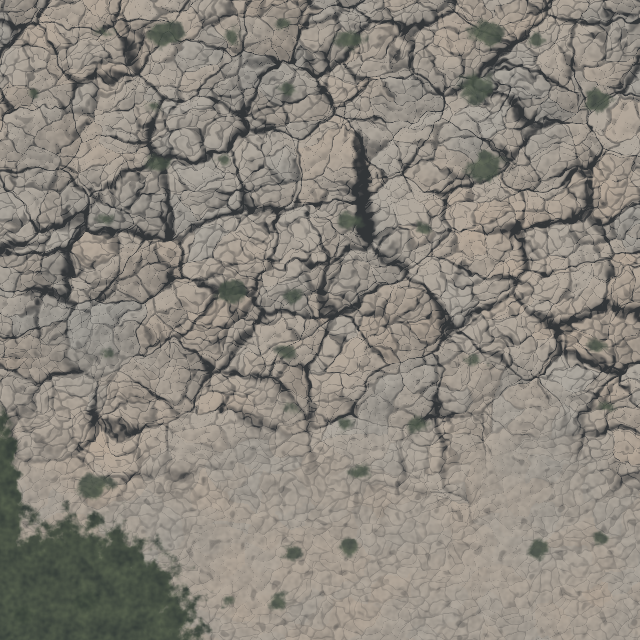
This texture is drawn by a three.js fragment shader. Its source:

```glsl
varying vec2 vUv;

const vec3 SHADOW_COLOR = vec3(0.20, 0.21, 0.22);
const vec3 STONE_COLOR = vec3(0.49, 0.47, 0.445);
const vec3 DUST_COLOR = vec3(0.69, 0.655, 0.61);
const vec3 WARM_SHIFT = vec3(0.035, 0.0, -0.025);
const vec3 LEAF_DARK = vec3(0.20, 0.235, 0.215);
const vec3 LEAF_LIGHT = vec3(0.36, 0.405, 0.31);
const vec2 SHADE_DIR = vec2(0.5, -0.86);
const vec2 FISSURE_LOW = vec2(0.575, 0.635);
const vec2 FISSURE_HIGH = vec2(0.56, 0.79);
const float BASE_TONE = 0.83;
const float BOULDER_SCALE = 9.0;
const float STONE_SCALE = 21.0;
const float RUBBLE_SCALE = 50.0;
const float GRIT_SCALE = 120.0;
const float SHRUB_SCALE = 10.0;
const float SHRUB_CHANCE = 0.42;

vec2 hash2(vec2 p) {
  vec3 q = fract(p.xyx * vec3(0.1031, 0.1030, 0.0973));
  q += dot(q, q.yzx + 33.33);
  return fract((q.xx + q.yz) * q.zy);
}

float corner(vec2 cell, vec2 offset) {
  return dot(hash2(cell + 71.0) * 2.0 - 1.0, offset);
}

float gradientNoise(vec2 p) {
  vec2 i = floor(p), f = fract(p);
  vec2 u = f * f * f * (f * (f * 6.0 - 15.0) + 10.0);
  vec2 e = vec2(1.0, 0.0);
  return 1.4 * mix(mix(corner(i, f), corner(i + e.xy, f - e.xy), u.x),
                   mix(corner(i + e.yx, f - e.yx), corner(i + 1.0, f - 1.0), u.x), u.y);
}

float fbm(vec2 p) {
  float sum = 0.0, amp = 0.55;
  for (int i = 0; i < 4; i++) {
    sum += amp * gradientNoise(p);
    p = mat2(1.6, 1.2, -1.2, 1.6) * p + 17.3;
    amp *= 0.52;
  }
  return sum;
}

// Broken stones: x = facet tone, y = shaded gap, z = random tint
vec3 stones(vec2 p, float gapWidth) {
  vec2 base = floor(p), nearCell = base, toSeed = vec2(9.0);
  for (int y = -1; y <= 1; y++)
  for (int x = -1; x <= 1; x++) {
    vec2 cell = base + vec2(x, y);
    vec2 d = cell + hash2(cell) - p;
    if (dot(d, d) < dot(toSeed, toSeed)) { toSeed = d; nearCell = cell; }
  }
  float edge = 1.0;
  for (int y = -2; y <= 2; y++)
  for (int x = -2; x <= 2; x++) {
    vec2 cell = nearCell + vec2(x, y);
    vec2 d = cell + hash2(cell) - p;
    vec2 across = d - toSeed;
    if (dot(across, across) > 0.0001)
      edge = min(edge, dot(0.5 * (d + toSeed), normalize(across)));
  }
  vec2 rnd = hash2(nearCell + 5.7);
  float side = dot(-toSeed, SHADE_DIR);
  float width = gapWidth * mix(0.35, 1.6, smoothstep(-0.3, 0.5, side));
  float gap = 1.0 - smoothstep(0.2 * width, width + 0.015, edge);
  return vec3(rnd.x - 0.5 - 0.8 * side, gap, rnd.y - 0.5);
}

float fissure(vec2 p) {
  vec2 axis = FISSURE_HIGH - FISSURE_LOW;
  float along = clamp(dot(p - FISSURE_LOW, axis) / dot(axis, axis), 0.0, 1.0);
  float d = length(p - FISSURE_LOW - axis * along) + 0.022 * fbm(p * 26.0);
  return 1.0 - smoothstep(0.002, mix(0.024, 0.010, along), d);
}

// Scattered shrubs, one candidate per grid cell
float shrubs(vec2 p, float ragged) {
  vec2 q = p * SHRUB_SCALE, cell = floor(q);
  vec2 rnd = hash2(cell + 31.0);
  vec2 center = 0.35 + 0.3 * hash2(cell + 83.0);
  float radius = mix(0.09, 0.24, rnd.y * rnd.y);
  float d = length((fract(q) - center) * vec2(0.9, 1.1)) + 0.24 * ragged;
  return step(rnd.x, SHRUB_CHANCE) * (1.0 - smoothstep(radius - 0.07, radius + 0.05, d));
}

// Dense thicket in the lower left corner
float thicket(vec2 p, float ragged) {
  float mound = length((p - vec2(0.11, -0.01)) / vec2(0.20, 0.20));
  float strip = length((p - vec2(-0.02, 0.18)) / vec2(0.055, 0.19));
  return 1.0 - smoothstep(0.88, 1.06, min(mound, strip) + 0.45 * ragged);
}

void main() {
  vec2 p = vUv;
  float broad = fbm(p * 4.0 + 3.0);
  float rocky = smoothstep(0.22, 0.50, p.y + 0.35 * broad + 0.08 * p.x);
  vec2 warp = vec2(fbm(p * 13.0), fbm(p * 13.0 + 40.0));
  vec2 bed = mat2(0.95, -0.36, 0.28, 1.22) * (p + 0.035 * warp);

  // Stone layers, with gaps opening in patches
  float open = smoothstep(-0.30, 0.40, fbm(p * 7.0 + 9.0));
  float openFine = smoothstep(-0.25, 0.40, fbm(p * 15.0 + 23.0));
  vec3 boulder = stones(bed * BOULDER_SCALE, 0.13 * open);
  vec3 stone = stones(bed * STONE_SCALE + 7.0, 0.19 * openFine);
  vec3 rubble = stones(bed * RUBBLE_SCALE + 19.0, 0.20 * open);

  // Relief lit from the upper left
  float relief = fbm(p * 30.0) - fbm(p * 30.0 + 0.22 * SHADE_DIR);
  float grit = gradientNoise(p * GRIT_SCALE);
  float tone = BASE_TONE + 0.10 * broad + 0.20 * relief + 0.10 * grit;
  tone += rocky * (0.14 * boulder.x + 0.10 * stone.x) + mix(0.06, 0.10, rocky) * rubble.x;
  tone -= rocky * (0.58 * boulder.y + 0.40 * stone.y) + mix(0.13, 0.27, rocky) * rubble.y;
  tone -= 0.22 * smoothstep(0.30, 0.60, gradientNoise(p * 62.0 + 5.0));
  tone = clamp(tone - 0.75 * fissure(p), 0.0, 1.0);

  vec3 color = mix(SHADOW_COLOR, STONE_COLOR, smoothstep(0.0, 0.58, tone));
  color = mix(color, DUST_COLOR, smoothstep(0.45, 1.0, tone));
  color += WARM_SHIFT * (0.6 * boulder.z * rocky + 0.5 * stone.z + broad) * tone;

  // Foliage
  float ragged = fbm(p * 34.0 + 11.0);
  float leaf = clamp(0.38 + 0.65 * ragged + 0.28 * grit, 0.0, 1.0);
  vec3 foliage = mix(LEAF_DARK, LEAF_LIGHT, leaf);
  color = mix(color, foliage + 0.03, 0.85 * shrubs(p, ragged));
  color = mix(color, foliage, 0.95 * thicket(p, ragged));

  gl_FragColor = vec4(color, 1.0);
}
```
